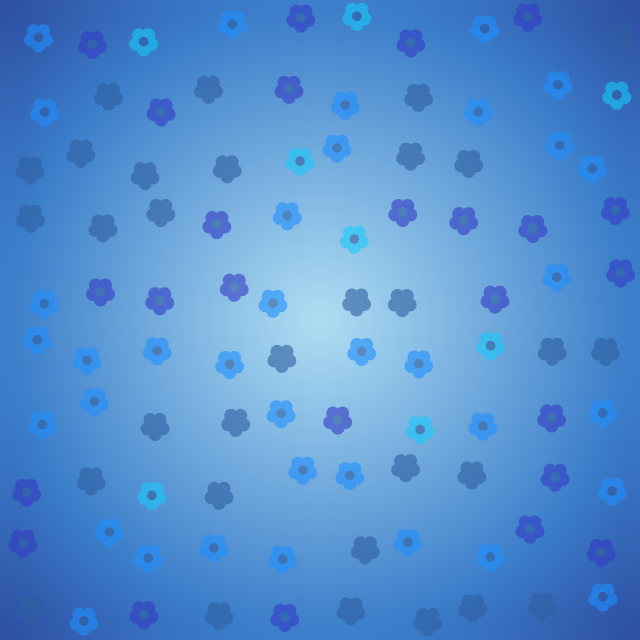
A Shadertoy shader for this pattern:

```glsl
// Small five-petalled flowers scattered over a soft radial blue glow.
// A jittered grid holds one translucent flower per cell, kept inside its cell
// so the tile wraps; the glow levels out at the borders to hide the seam.

const float CELLS = 10.0;            // flowers per side
const float JITTER = 0.51;           // wander of a flower, in cells
const float FLOWER_OPACITY = 0.6;

// Flower sizes, in canvas units
const float PETAL_OFFSET = 0.0126;
const float PETAL_RADIUS = 0.0105;
const float DISC_RADIUS = 0.0075;

// Glow: radii of the colour stops and width of the levelled border
const float MID_RADIUS = 0.485;
const float RIM_RADIUS = 0.68;
const float BORDER = 0.05;
const vec3 GLOW_CORE = vec3(0.69, 0.87, 0.95);
const vec3 GLOW_MID = vec3(0.23, 0.49, 0.79);
const vec3 GLOW_RIM = vec3(0.18, 0.31, 0.64);

// Petal colours and their cumulative shares
const vec3 CYAN = vec3(0.09, 0.79, 0.98);
const vec3 VIOLET = vec3(0.20, 0.23, 0.77);
const vec3 STEEL = vec3(0.18, 0.37, 0.63);
const vec3 AZURE = vec3(0.12, 0.56, 1.00);
const float CYAN_SHARE = 0.11;
const float VIOLET_SHARE = 0.34;
const float STEEL_SHARE = 0.66;

const float TAU = 6.2831853;

vec3 hash3(vec2 cell) {
    vec3 q = fract(cell.xyx * vec3(0.1031, 0.1030, 0.0973) + 0.37);
    q += dot(q, q.yxz + 33.33);
    return fract((q.xxy + q.yzz) * q.zyx * 7.13);
}

// Radial gradient whose slope fades to zero at the tile borders
vec3 glow(vec2 uv) {
    vec2 axis = abs(uv - 0.5);
    vec2 excess = max(axis - (0.5 - BORDER), 0.0);
    float r = length(axis - excess * excess / (2.0 * BORDER));
    vec3 inner = mix(GLOW_CORE, GLOW_MID, clamp(r / MID_RADIUS, 0.0, 1.0));
    return mix(inner, GLOW_RIM, clamp((r - MID_RADIUS) / (RIM_RADIUS - MID_RADIUS), 0.0, 1.0));
}

// Distance to five round petals, one pointing down
float flowerDistance(vec2 p) {
    float sector = TAU / 5.0;
    float angle = atan(p.x, -p.y);
    angle -= sector * floor(angle / sector + 0.5);
    vec2 folded = length(p) * vec2(cos(angle), sin(angle));
    float petals = length(folded - vec2(PETAL_OFFSET, 0.0)) - PETAL_RADIUS;
    return min(petals, length(p) - PETAL_OFFSET);
}

vec3 petalColor(float pick) {
    if (pick < CYAN_SHARE) return CYAN;
    if (pick < VIOLET_SHARE) return VIOLET;
    return pick < STEEL_SHARE ? STEEL : AZURE;
}

// Coverage with an edge one pixel wide
float fill(float dist, float pixel) {
    return clamp(0.5 - dist / pixel, 0.0, 1.0);
}

void mainImage(out vec4 fragColor, in vec2 fragCoord) {
    float pixel = 1.0 / iResolution.y;
    vec2 uv = fract(fragCoord * pixel);

    // One flower per cell
    vec2 cell = floor(uv * CELLS);
    vec3 rnd = hash3(cell);
    vec2 center = (cell + 0.5 + JITTER * (rnd.xy - 0.5)) / CELLS;
    vec2 p = uv - center;

    // The steel disc replaces the petal colour, then both blend as one
    vec3 flower = mix(petalColor(rnd.z), STEEL, fill(length(p) - DISC_RADIUS, pixel));
    float cover = FLOWER_OPACITY * fill(flowerDistance(p), pixel);
    fragColor = vec4(mix(glow(uv), flower, cover), 1.0);
}
```
